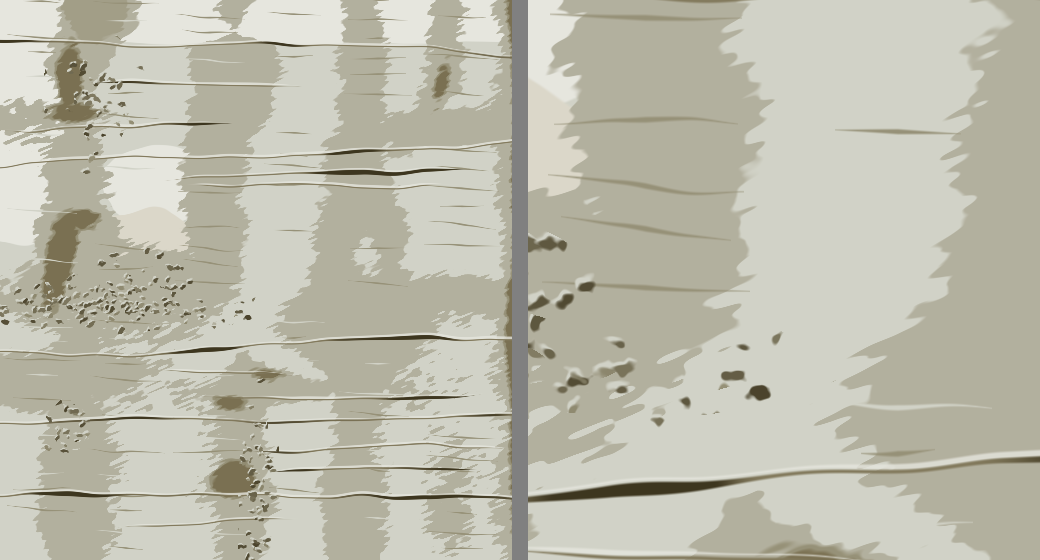
Left, the full canvas; right, a detail of the centre.
Give the GLSL for this texture, as a Shadertoy shader.

```glsl
// Weathered pale boards: ragged shadow bands over light wood, crossed by long
// cracks, short hairlines, olive stains and crumbs. Flat tones are layered from
// thresholded distance fields and streaky noise.

const vec3 SHADE = vec3(.70, .69, .62);
const vec3 LIGHT = vec3(.82, .825, .78);
const vec3 PALE = vec3(.90, .90, .87);
const vec3 CREAM = vec3(.86, .845, .79);
const vec3 OLIVE = vec3(.48, .44, .32);
const vec3 MID = vec3(.59, .57, .47);
const vec3 DARK = vec3(.24, .21, .12);
const float EDGE = .001;    // softness of drawn edges
const float FRINGE = .021;  // length of the shadow fringe
const float CRUMB_CELL = .0105;
const vec2 HAIR_CELL = vec2(.15, .034);
const int CRACKS = 14;

float hash(vec2 p) { return fract(sin(dot(p, vec2(127.1, 311.7))) * 43758.5453); }

float noise(vec2 p) {
  vec2 i = floor(p), f = fract(p);
  f = f * f * (3. - 2. * f);
  return mix(mix(hash(i), hash(i + vec2(1, 0)), f.x),
             mix(hash(i + vec2(0, 1)), hash(i + vec2(1, 1)), f.x), f.y);
}

vec2 turn(vec2 p, float a) { return mat2(cos(a), -sin(a), sin(a), cos(a)) * p; }
float cover(float d, float w) { return smoothstep(-w, w, d); }
float bell(float x) { return exp(-x * x); }

// Ellipse at x, y with radii w, h: signed depth and soft spot
float blob(vec2 p, float x, float y, float w, float h) {
  return (1. - length((p - vec2(x, y)) / vec2(w, h))) * min(w, h);
}
float spot(vec2 p, float x, float y, float w, float h) {
  return bell(length((p - vec2(x, y)) / vec2(w, h)));
}

// Upright shadow bands joined by cross strips, cut by a curving beam
float shadowField(vec2 p) {
  float x = p.x, y = p.y, lift = smoothstep(.74, .82, y), low = max(.6 - y, 0.);
  float s = .055 + .015 * sin(y * 14.) - abs(x - .135 - .04 * smoothstep(.85, 1., y));
  float mid = .385 + .035 * lift + .045 * smoothstep(.4, .25, y);
  s = max(s, .052 + .028 * lift - .06 * smoothstep(.91, .94, y) - abs(x - mid));
  s = max(s, .05 + .1 * bell((y - .42) / .075) + .03 * bell((y - .57) / .11) - abs(x - .635));
  s = max(s, min(.026 - abs(x - .795 + .6 * max(.86 - y, 0.)), y - .72));
  s = max(s, x - .893);
  s = max(s, blob(p, .79, .77, .16, .03));
  s = max(s, blob(p, .8, .47, .17, .034));
  s = max(s, blob(p, .24, .475, .25, .085));
  s = max(s, blob(p, .08, .79, .15, .035));
  s = max(s, blob(p, .11, .32, .21, .055));
  s = max(s, blob(p, .48, .31, .22, .04));
  s = max(s, blob(p, .8, .11, .032, .1));
  float beam = .058 - abs(x - .55 + .13 * (.87 - y) + 2. * low * low);
  s = min(s, -min(beam, y - .32));
  return min(s, -blob(p, .655, .56, .016, .03));
}

float stainField(vec2 p) {
  float d = blob(p, .105 + .2 * (p.y - .53), .535, .027, .095);
  d = max(d, blob(p, .14, .61, .038, .018));
  d = max(d, blob(p, .125, .855, .025, .07));
  d = max(d, blob(p, .13, .8, .05, .022));
  d = max(d, blob(p, .42, .145, .042, .036));
  d = max(d, blob(p, .41, .28, .028, .014));
  d = max(d, blob(p, .48, .33, .03, .013));
  d = max(d, p.x - .917 + .014 * noise(p.yy * 5.));
  return max(d, blob(p, .788 + .25 * (p.y - .85), .85, .01, .034));
}

// Thin tapered dashes, at most one per cell
vec3 hairlines(vec3 col, vec2 p) {
  vec2 id = floor(p / HAIR_CELL), q = (fract(p / HAIR_CELL) - .5) * HAIR_CELL;
  float h = hash(id + 3.7), len = .02 + .05 * hash(id + 9.1);
  q.y += .018 * (hash(id) - .5) + (.25 * h - .03) * q.x + .005 * (noise(p * 25.) - .5);
  float d = .0016 * (1. - abs(q.x) / len) - abs(q.y);
  vec3 tone = hash(id + 5.3) < .6 ? MID : LIGHT;
  return mix(col, tone, cover(d, EDGE) * step(h, .55) * step(abs(q.x), len));
}

// Wavering cracks with uneven dark cores and a pale upper lip
vec3 cracks(vec3 col, vec2 p) {
  for (int i = 0; i < CRACKS; i++) {
    float n = float(i), k = n - 8.;
    float y = i < 8 ? .075 + .043 * n : .665 + .02 * k + .006 * k * k;
    bool across = i % 3 == 1;
    float mid = across ? .45 : .15 + .55 * hash(vec2(n, 1.3));
    float reach = across ? .6 : .12 + .2 * hash(vec2(n, 2.9));
    y += .024 * noise(vec2(p.x * 4., n * 7.3)) + .008 * noise(vec2(p.x * 17., n * 3.1)) - .016;
    float dy = p.y - y - .08 * (hash(vec2(n, 4.7)) - .4) * (p.x - .45);
    float taper = smoothstep(0., .1, reach - abs(p.x - mid));
    float swell = pow(noise(vec2(p.x * 8., n * 5.9)), 4.);
    float thick = mix(-EDGE, .001 + .004 * swell, taper);
    float lip = mix(-EDGE, .003 * noise(vec2(p.x * 9., n)), taper);
    col = mix(col, PALE, .8 * cover(lip - abs(dy - thick - .002), EDGE));
    vec3 tone = mix(mix(MID, OLIVE, .7), DARK, smoothstep(.03, .3, swell));
    col = mix(col, tone, cover(thick - abs(dy), EDGE));
  }
  return col;
}

// Jittered angular chips, each with a pale lit side
vec3 crumbs(vec3 col, vec2 p, float density) {
  float rough = .004 * (noise(p * 230.) - .5);
  for (int k = 0; k < 9; k++) {
    vec2 id = floor(p / CRUMB_CELL) + vec2(k % 3 - 1, k / 3 - 1);
    float size = .003 + .005 * hash(id + 2.3), a = 1.8 * hash(id + 8.3) - .6;
    vec2 q = p - (id + vec2(hash(id + 7.1), hash(id + 4.9))) * CRUMB_CELL;
    vec2 lit = turn(q + vec2(.002, -.003), a);
    float on = step(hash(id), density);
    col = mix(col, LIGHT, on * cover(blob(lit, 0., 0., size, size * .5) + rough, EDGE));
    vec3 tone = mix(DARK, MID, .15 + .85 * hash(id + 6.7));
    col = mix(col, tone, on * cover(blob(turn(q, a), 0., 0., size, size * .5) + rough, EDGE));
  }
  return col;
}

void mainImage(out vec4 fragColor, in vec2 fragCoord) {
  vec2 p = fragCoord / iResolution.y;
  // Streaky fringe, longer on broken areas
  float broken = spot(p, .3, .15, .1, .16) + spot(p, .8, .24, .11, .2)
               + spot(p, .3, .43, .2, .05) + spot(p, .06, .77, .1, .05);
  float streak = noise(turn(p, .4) * vec2(60, 240)) - .5;
  float tongues = .03 * (noise(p * vec2(7, 17)) - .5) + .018 * (noise(p * vec2(18, 55)) - .5);
  float ragged = tongues + streak * (FRINGE + .06 * broken);

  // Lit wood, shadow and stains
  float bright = max(p.y - .925, blob(p, .02, .8, .13, .24));
  bright = max(bright, blob(p, .28, .67, .1, .07));
  vec3 col = mix(LIGHT, PALE, cover(bright + .5 * tongues, .001));
  col = mix(col, CREAM, cover(blob(p, .25, .57, .1, .045) + tongues, .001));
  col = mix(col, SHADE, cover(shadowField(p) + ragged, .002));
  col = mix(col, mix(SHADE, MID, .6), cover(blob(p, .17, 1., .06, .07) + .5 * ragged, .002));
  float stain = stainField(p) + .3 * tongues + .4 * FRINGE * streak;
  col = mix(col, MID, cover(stain, .0015));
  col = mix(col, OLIVE, cover(stain - .004, .0015));

  // Relief details
  float density = .85 * spot(p, .19, .45, .2, .027) + .3 * spot(p, .25, .5, .09, .04)
                + .4 * spot(p, .17, .82, .06, .09) + .5 * spot(p, .455, .12, .03, .14)
                + .4 * spot(p, .13, .24, .04, .05) - .03;
  col = crumbs(cracks(hairlines(col, p), p), p, density);
  fragColor = vec4(col, 1);
}
```
